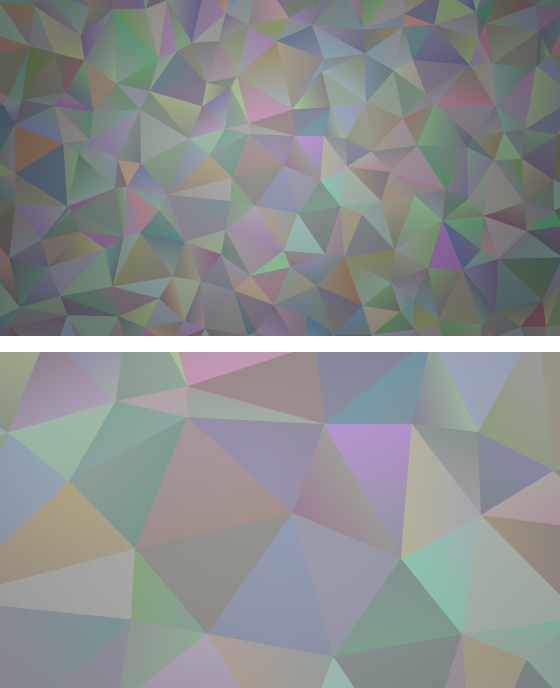
Top, the full canvas; bottom, a detail of the centre.
Give the GLSL for this background, as a Shadertoy shader.

```glsl
// Low-poly mosaic of softly tinted grey triangles, lit from the centre.

vec3 hash3(vec3 seed) {
    vec3 q = fract(seed * vec3(0.1031, 0.1030, 0.0973));
    q += dot(q, q.yxz + 33.33);
    return fract((q.xxy + q.yxx) * q.zyx);
}

float cross2(vec2 a, vec2 b) {
    return a.x * b.y - a.y * b.x;
}

// Mesh vertex: a strongly jittered lattice point
vec2 meshPoint(vec2 id) {
    return id + 0.9 * (hash3(vec3(id + 71.0, 5.0)).xy - 0.5);
}

// Pastel offset from grey; x = hue, y = strength, z = brightness
vec3 tint(vec3 h, float saturation) {
    vec3 hue = cos(6.2832 * (h.x + vec3(0.0, 0.333, 0.667)));
    return hue * saturation * (0.25 + 0.75 * h.y) + 0.17 * (h.z - 0.5);
}

// Adds one counter-clockwise triangle: colour times coverage, and coverage
void addFacet(vec2 p, vec2 a, vec2 b, vec2 c, vec3 seed, float pixel, inout vec4 sum) {
    vec3 area = vec3(cross2(c - b, p - b), cross2(a - c, p - c), cross2(b - a, p - a));
    vec3 edge = area / vec3(length(c - b), length(a - c), length(b - a));
    float cover = clamp(0.5 + min(edge.x, min(edge.y, edge.z)) / pixel, 0.0, 1.0);
    if (cover <= 0.0) return;

    // Linear gradient between two tints, weighted at the corners
    vec3 bary = clamp(area / max(area.x + area.y + area.z, 1e-4), 0.0, 1.0);
    vec3 corners = smoothstep(0.2, 0.8, hash3(seed + 13.0));
    float blend = clamp(dot(bary, corners), 0.0, 1.0);
    vec3 colour = mix(tint(hash3(seed + 29.0), 0.14),
                      tint(hash3(seed + 47.0), 0.05), blend);
    sum += vec4(colour, 1.0) * cover;
}

void mainImage(out vec4 fragColor, in vec2 fragCoord) {
    vec2 uv = (fragCoord - 0.5 * iResolution.xy) / iResolution.y;

    // Tilted lattice, so that no rows line up with the frame
    float density = 9.6;
    vec2 p = mat2(0.85, 0.527, -0.527, 0.85) * uv * density;
    float pixel = density / iResolution.y;
    vec2 cell = floor(p);
    vec4 sum = vec4(0.0);

    for (int y = -1; y <= 1; y++)
    for (int x = -1; x <= 1; x++) {
        vec2 id = cell + vec2(x, y);
        vec2 a = meshPoint(id);
        vec2 b = meshPoint(id + vec2(1, 0));
        vec2 c = meshPoint(id + vec2(1, 1));
        vec2 d = meshPoint(id + vec2(0, 1));
        vec3 seed = vec3(id + 113.0, 3.0);

        // Delaunay choice of diagonal: sign of sin(angle b + angle d)
        float sinSum = cross2(c - b, a - b) * dot(a - d, c - d)
                     + dot(c - b, a - b) * cross2(a - d, c - d);
        if (sinSum >= 0.0) {
            addFacet(p, a, b, c, seed, pixel, sum);
            addFacet(p, a, c, d, seed + vec3(0, 0, 150), pixel, sum);
        } else {
            addFacet(p, a, b, d, seed, pixel, sum);
            addFacet(p, b, c, d, seed + vec3(0, 0, 150), pixel, sum);
        }
    }

    // Cool grey light fading towards the corners
    float falloff = smoothstep(-0.1, 1.0, length(uv - vec2(-0.01, 0.06)));
    vec3 light = mix(0.645, 0.365, falloff) + vec3(-0.012, 0.008, 0.008);
    vec3 facet = sum.rgb / max(sum.a, 1e-3);
    fragColor = vec4(light + facet * mix(1.0, 0.85, falloff), 1.0);
}
```
